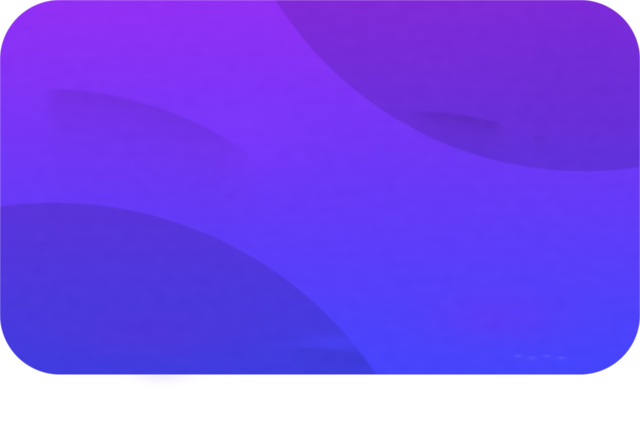
Reproduce this background procedurally as a WebGL 2 fragment shader.

```glsl
#version 300 es
precision highp float;
// A rounded violet-to-blue card on white, crossed by two large shaded discs.
// Soft crescents, tinted glows and faint gradient noise add the finer detail.
// Lengths are in canvas heights, with the origin at the lower left.

uniform vec2 u_resolution;
out vec4 fragColor;

const vec3 PAPER = vec3(1.0);
const vec3 VIOLET = vec3(0.57, 0.185, 0.96);
const vec3 INDIGO = vec3(0.41, 0.225, 0.97);
const vec3 BLUE = vec3(0.27, 0.27, 0.99);
const vec3 PURPLE = vec3(0.46, 0.19, 0.93);
const vec3 LILAC = vec3(0.50, 0.22, 1.0);

const float CARD_BOTTOM = 0.125;
const float CARD_RADIUS = 0.14;
const float DISC_SHADE = 0.115;
const float GRAIN = 0.012;

// Discs and arcs: centre x, centre y, radius
const vec3 TOP_DISC = vec3(1.365, 1.450, 0.850);
const vec3 LOW_DISC = vec3(0.127, -0.380, 0.906);
const vec3 LEFT_ARC = vec3(0.097, -0.057, 0.850);
const vec3 LENS_ARC = vec3(0.975, 0.053, 0.686);
const vec3 TINY_ARC = vec3(1.228, 0.292, 0.390);
const vec3 LOW_ARC = vec3(0.682, -0.690, 0.877);

float roundedBox(vec2 p, vec2 halfSize, float radius) {
  vec2 q = abs(p) - halfSize + radius;
  return length(max(q, 0.0)) + min(max(q.x, q.y), 0.0) - radius;
}

float circle(vec2 p, vec3 c) {
  return length(p - c.xy) - c.z;
}

float cover(float dist, float softness) {
  return 1.0 - smoothstep(-softness, softness, dist);
}

float glow(vec2 p, vec2 centre, vec2 size) {
  vec2 q = (p - centre) / size;
  return exp(-dot(q, q));
}

// Shade under an arc that fades inward and at both ends of the x span
float crescent(vec2 p, vec3 arc, vec2 span, vec2 fade, float depth, float soft) {
  float d = circle(p, arc);
  float ends = smoothstep(span.x, span.x + fade.x, p.x)
             * (1.0 - smoothstep(span.y - fade.y, span.y, p.x));
  return cover(d, soft) * exp(min(d, 0.0) / depth) * ends;
}

vec2 hashGradient(vec2 cell) {
  vec2 h = vec2(dot(cell, vec2(127.1, 311.7)), dot(cell, vec2(269.5, 183.3)));
  return fract(sin(h) * 43758.5) * 2.0 - 1.0;
}

float gradientNoise(vec2 p) {
  vec2 i = floor(p), f = fract(p);
  vec2 u = f * f * f * (f * (f * 6.0 - 15.0) + 10.0);
  vec2 e = vec2(0.0, 1.0);
  float a = dot(hashGradient(i), f);
  float b = dot(hashGradient(i + e.yx), f - e.yx);
  float c = dot(hashGradient(i + e.xy), f - e.xy);
  float d = dot(hashGradient(i + e.yy), f - e.yy);
  return mix(mix(a, b, u.x), mix(c, d, u.x), u.y);
}

void main() {
  vec2 p = gl_FragCoord.xy / u_resolution.y;
  float aspect = u_resolution.x / u_resolution.y;
  float edge = 1.0 / u_resolution.y;

  // Card gradient, tilted slightly toward the lower right
  float t = (p.y - CARD_BOTTOM) / (1.0 - CARD_BOTTOM);
  t = clamp(t - 0.05 * (p.x / aspect - 0.5), 0.0, 1.0);
  vec3 color = mix(BLUE, INDIGO, min(t * 2.0, 1.0));
  color = mix(color, VIOLET, max(t * 2.0 - 1.0, 0.0));

  // Broad tinted glows
  color = mix(color, LILAC, 0.45 * glow(p, vec2(0.56, 0.69), vec2(0.16, 0.11)));
  color = mix(color, PURPLE, 0.30 * glow(p, vec2(1.16, 0.26), vec2(0.15, 0.06)));
  color = mix(color, PURPLE, 0.22 * glow(p, vec2(0.35, 0.22), vec2(0.24, 0.06)));
  color = mix(color, PURPLE, 0.30 * glow(p, vec2(1.36, 0.80), vec2(0.18, 0.14)));

  // Large discs; a pale streak breaks the lower one above its small arc
  float streak = glow(p, vec2(0.79, 0.20), vec2(0.10, 0.018))
               * (1.0 - cover(circle(p, LOW_ARC), 0.004));
  float shade = DISC_SHADE * cover(circle(p, TOP_DISC), 1.5 * edge);
  shade += DISC_SHADE * cover(circle(p, LOW_DISC), 1.5 * edge) * (1.0 - 0.6 * streak);

  // Crescents
  shade += 0.085 * crescent(p, LEFT_ARC, vec2(0.09, 0.62), vec2(0.06, 0.16), 0.09, 0.005);
  shade += 0.10 * crescent(p, LENS_ARC, vec2(0.93, 1.19), vec2(0.11, 0.05), 0.035, 0.005);
  shade += 0.06 * crescent(p, TINY_ARC, vec2(1.24, 1.29), vec2(0.015, 0.03), 0.012, 0.003);
  shade += 0.03 * crescent(p, LOW_ARC, vec2(0.66, 0.86), vec2(0.08, 0.01), 0.04, 0.004);
  color *= 1.0 - shade;

  // Fine mottling and a short row of pale flecks
  color += GRAIN * gradientNoise(p * vec2(28.0, 36.0));
  for (int i = 0; i < 4; i++) {
    float k = float(i);
    vec2 place = vec2(1.21 + 0.034 * k, 0.168 - 0.004 * mod(k, 2.0));
    color += 0.06 * glow(p, place, vec2(0.009, 0.004));
  }

  // Rounded card over paper, with a faint stain below its edge
  vec2 halfSize = 0.5 * vec2(aspect, 1.0 - CARD_BOTTOM);
  vec2 middle = vec2(0.5 * aspect, 0.5 * (1.0 + CARD_BOTTOM));
  float card = cover(roundedBox(p - middle, halfSize, CARD_RADIUS), edge);
  vec3 paper = mix(PAPER, LILAC, 0.08 * glow(p, vec2(0.38, 0.12), vec2(0.06, 0.014)));
  fragColor = vec4(mix(paper, color, card), 1.0);
}
```
